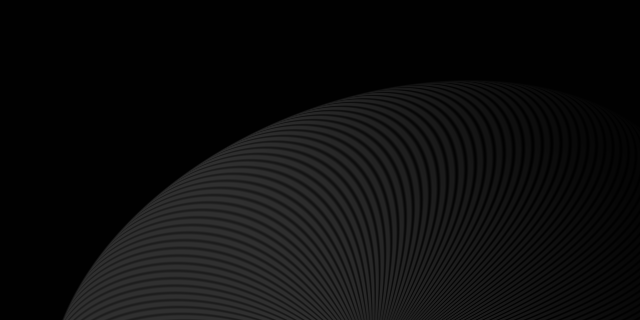
Reproduce this background procedurally as a Shadertoy shader.

```glsl
const float TAU = 6.2831853;
const float RIB_COUNT = 165.0;
const float TWIST = 0.55;
const vec2 DOME_CENTER = vec2(1.185, -0.02);
const vec2 DOME_RADII = vec2(1.075, 0.712);
const float DOME_TILT = 0.3665;
const vec2 RIB_POLE = vec2(-0.06, -0.16);
const vec3 BACKDROP = vec3(0.003);

// Map the canvas to a unit disk through a tilted ellipse
vec2 toDisk(vec2 p, vec2 center, vec2 radii, float tilt) {
    vec2 axis = vec2(cos(tilt), sin(tilt));
    vec2 d = p - center;
    return vec2(dot(d, axis), dot(d, vec2(-axis.y, axis.x))) / radii;
}

// Rounded rib with a soft crest and a narrow groove
float ribProfile(float phase) {
    float t = fract(phase);
    return smoothstep(0.0, 0.36, t) * (1.0 - smoothstep(0.66, 1.0, t));
}

// Meridians around an offset pole, twisted more towards the rim
float ribPhase(vec2 fromPole, float height, float count, float twist) {
    float angle = atan(fromPole.y, fromPole.x) - twist * (1.0 - height);
    return angle * count / TAU;
}

// Light fades from the lower left to the upper right
float lightLevel(vec2 p) {
    return mix(0.188, 0.012, smoothstep(0.8, 2.35, p.x + 0.35 * p.y));
}

void mainImage(out vec4 fragColor, in vec2 fragCoord) {
    vec2 p = fragCoord / iResolution.y;
    float pixel = 1.0 / iResolution.y;

    // Dome surface
    vec2 q = toDisk(p, DOME_CENTER, DOME_RADII, DOME_TILT);
    float radius = length(q);
    float height = sqrt(max(1.0 - radius * radius, 0.0));

    // Ribs blend together at the pole and along the rim
    vec2 fromPole = q - RIB_POLE;
    float rib = ribProfile(ribPhase(fromPole, height, RIB_COUNT, TWIST));
    float detail = smoothstep(0.12, 0.32, length(fromPole)) * smoothstep(0.02, 0.22, height);
    rib = mix(0.65, rib, detail);

    // Grooves deepen away from the light
    float groove = mix(0.4, 0.93, smoothstep(0.5, 1.75, p.x));
    float shade = lightLevel(p) * mix(1.0 - groove, 1.0, rib);

    // Smooth outline
    float edge = pixel / DOME_RADII.y;
    float inside = 1.0 - smoothstep(1.0 - edge, 1.0 + edge, radius);
    fragColor = vec4(mix(BACKDROP, vec3(shade), inside), 1.0);
}
```
